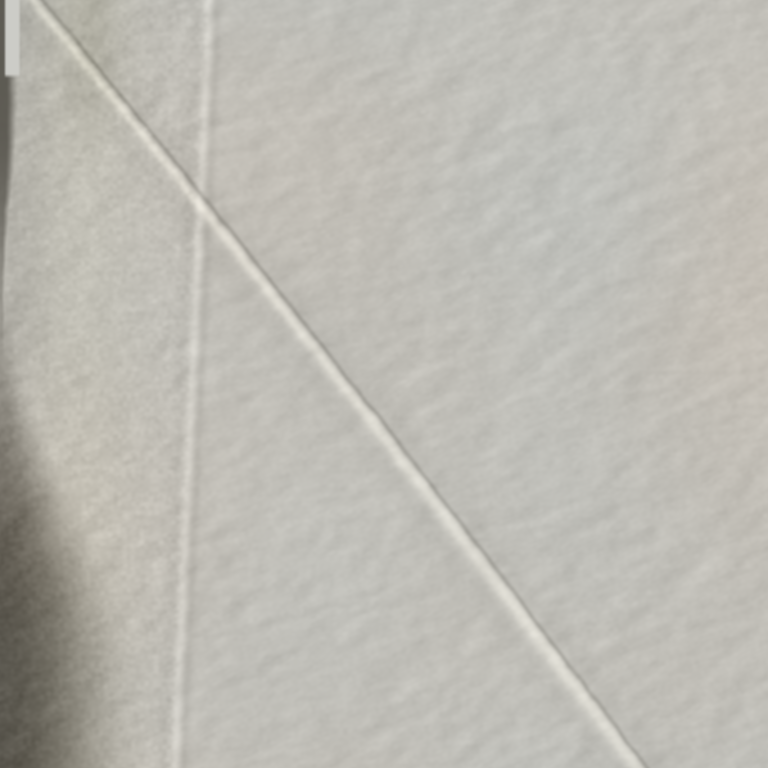
Reproduce this texture procedurally as a three.js fragment shader.

```glsl
varying vec2 vUv;

vec2 hash2(vec2 p) {
  vec3 q = fract(vec3(p.xyx) * vec3(0.1031, 0.103, 0.0973));
  q += dot(q, q.yzx + 33.33);
  return fract((q.xx + q.yz) * q.zy);
}

// Soft cellular noise: signed blobs around jittered cell points
float softCells(vec2 p) {
  vec2 cell = floor(p);
  vec2 f = p - cell;
  float sum = 0.0;
  for (int j = -1; j <= 1; j++) {
    for (int i = -1; i <= 1; i++) {
      vec2 offset = vec2(float(i), float(j));
      vec2 rnd = hash2(cell + offset + 50.0);
      vec2 d = offset + 0.2 + 0.6 * rnd - f;
      float sgn = fract(rnd.x * 7.3 + rnd.y * 3.7) * 2.0 - 1.0;
      float fall = max(0.0, 1.0 - dot(d, d));
      sum += sgn * fall * fall;
    }
  }
  return sum;
}

float layeredCells(vec2 p) {
  float sum = 0.0;
  float amp = 0.5;
  for (int i = 0; i < 4; i++) {
    sum += amp * softCells(p);
    p = mat2(1.7, 0.5, -0.5, 1.7) * p + 9.2;
    amp *= 0.6;
  }
  return sum;
}

vec2 rotate(vec2 p, float a) {
  return mat2(cos(a), -sin(a), sin(a), cos(a)) * p;
}

float bell(float x, float width) {
  return exp(-x * x / (width * width));
}

// Signed horizontal offsets from the two folds
float diagonalFold(vec2 p) {
  return p.x - 0.046 - 0.787 * (1.0 - p.y) - 0.010 * sin(3.1416 * p.y);
}

float uprightFold(vec2 p) {
  return p.x - 0.227 - 0.045 * p.y;
}

// Darkness of the curled lower left side
float curlShadow(vec2 p) {
  float width = mix(0.195, 0.025, smoothstep(0.10, 0.58, p.y));
  float depth = mix(0.40, 0.20, smoothstep(0.20, 0.55, p.y));
  depth *= 1.0 - smoothstep(0.42, 0.64, p.y);
  return depth * (1.0 - smoothstep(0.05, 1.0, p.x / width));
}

void main() {
  vec2 p = vUv;

  // Paper grain, stretched along a slight downward slope
  vec2 g = rotate(p, 0.42) * vec2(24.0, 46.0);
  float relief = layeredCells(g) - layeredCells(g + vec2(0.25, -0.45));
  float fine = softCells(p * 170.0);
  float cloud = layeredCells(p * 5.0 + 3.0);
  float wobble = 0.0012 * softCells(p * 45.0);

  // Base tone with broad warm and cool patches
  vec3 color = vec3(0.752, 0.744, 0.717);
  color += vec3(0.010, 0.012, 0.013) * cloud;
  color += vec3(-0.010, 0.002, 0.010) * softCells(p * 3.5 + 7.0);
  color += 0.012 * smoothstep(0.4, 1.0, p.x) * p.y;

  // Left flap: pale warm roll with a dim band near the top
  float flap = 1.0 - smoothstep(-0.006, 0.006, uprightFold(p));
  color += flap * vec3(0.004, 0.004, -0.008) * bell(p.x - 0.10, 0.08);
  color -= flap * vec3(0.05, 0.05, 0.06) * bell(p.x - 0.12, 0.04) * smoothstep(0.72, 1.0, p.y);
  color -= flap * 0.05 * bell(p.x - 0.02, 0.045) * smoothstep(0.4, 0.6, p.y);
  color -= curlShadow(p) * vec3(1.0, 1.01, 1.02);

  // Surface texture, rougher on the flap
  color += relief * 0.034;
  color += fine * mix(0.008, 0.020, flap);

  // Upright fold
  float u = uprightFold(p) + wobble;
  color += 0.065 * bell(u, 0.0065);
  color -= 0.035 * bell(u - 0.012, 0.006);
  color -= 0.020 * bell(u + 0.014, 0.008);

  // Diagonal fold: bright ridge with a thin dark upper edge
  float d = (diagonalFold(p) + wobble) * 0.786;
  float ridge = mix(0.010, 0.006, smoothstep(0.1, 0.9, p.y));
  color += vec3(0.115, 0.113, 0.105) * bell(d + 0.003, ridge);
  color -= 0.11 * bell(d - 0.0075, 0.0035);
  color -= 0.018 * bell(d - 0.020, 0.014);
  color -= 0.015 * bell(d + 0.026, 0.016);

  // Dark gap along the left border, thinning downward
  float gapWidth = 0.018 * smoothstep(0.62, 0.88, p.y) + 0.003;
  float gap = 1.0 - smoothstep(gapWidth * 0.4, gapWidth + 0.004, p.x + wobble);
  gap *= smoothstep(0.45, 0.85, p.y);
  color = mix(color, vec3(0.33, 0.32, 0.29), gap * 0.9);

  // Pale tab in the upper left corner
  float tab = smoothstep(0.004, 0.009, p.x) * (1.0 - smoothstep(0.023, 0.028, p.x));
  tab *= smoothstep(0.898, 0.905, p.y + wobble);
  color = mix(color, vec3(0.80, 0.80, 0.78), tab);

  gl_FragColor = vec4(clamp(color, 0.0, 1.0), 1.0);
}
```
